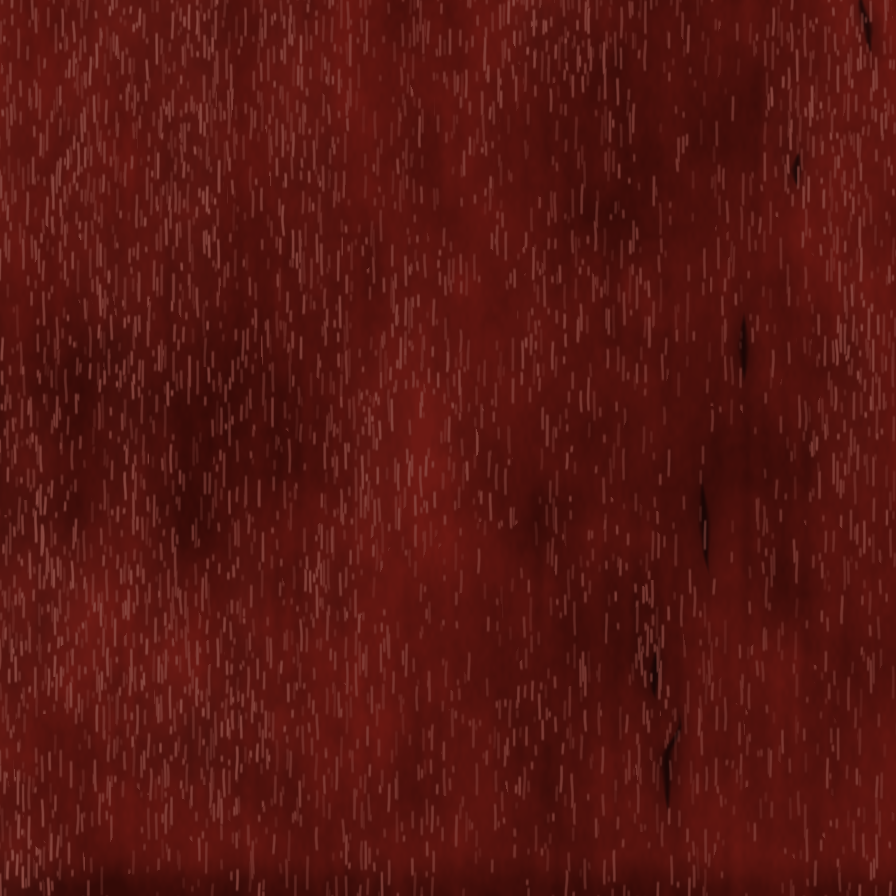
This texture is drawn by a three.js fragment shader. Its source:

```glsl
// Polished dark red wood: a cloudy, faintly streaked base crossed by many
// short pale vertical pores, with a few dark cracks up the right side.
// Clouds are layered value noise; pores are hashed strokes in shifted columns.

#define DARK_WOOD   vec3(0.205, 0.038, 0.025)
#define LIGHT_WOOD  vec3(0.420, 0.094, 0.070)
#define PORE_COLOR  vec3(0.530, 0.275, 0.245)
#define CRACK_COLOR vec3(0.090, 0.018, 0.014)
#define PORE_GRID   vec2(112.0, 23.0)
#define PORE_WIDTH  0.0025
#define PORE_SHARE  0.43
#define PORE_LAYERS 3
#define CRACKS      6
#define CLOUDINESS  1.25
#define BLOTCHINESS 0.62

varying vec2 vUv;

float hash(vec2 p) {
  vec3 q = fract(vec3(p.xyx) * 0.1031);
  q += dot(q, q.yzx + 33.33);
  return fract((q.x + q.y) * q.z);
}

float noise(vec2 p) {
  vec2 cell = floor(p);
  vec2 f = fract(p);
  f = f * f * (3.0 - 2.0 * f);
  float low = mix(hash(cell), hash(cell + vec2(1.0, 0.0)), f.x);
  float high = mix(hash(cell + vec2(0.0, 1.0)), hash(cell + 1.0), f.x);
  return mix(low, high, f.y);
}

float fbm(vec2 p) {
  float sum = 0.0;
  float gain = 0.5;
  for (int i = 0; i < 4; i++) {
    sum += gain * noise(p);
    p = p * 2.03 + 17.7;
    gain *= 0.5;
  }
  return sum / 0.9375;
}

// Strength of the pale strokes in one layer; one possible stroke per cell.
float poreLayer(vec2 uv, float layer, float density) {
  vec2 seed = vec2(layer * 53.0 + 11.0, layer * 29.0 + 7.0);
  vec2 p = uv * PORE_GRID;
  p.x += layer * 0.37 + 0.2 * (noise(uv * vec2(60.0, 45.0) + seed) - 0.5);
  float column = floor(p.x);
  p.y += 9.0 * hash(vec2(column, 3.0) + seed);
  vec2 id = vec2(column, floor(p.y)) + seed;
  vec2 f = fract(p);

  float center = mix(0.32, 0.68, hash(id + 41.3));
  float halfLength = mix(0.12, 0.49, pow(hash(id + 83.1), 1.5));
  float middle = mix(halfLength, 1.0 - halfLength, hash(id + 19.7));
  float across = abs(f.x - center) / PORE_GRID.x;
  float along = abs(f.y - middle);

  float stroke = 1.0 - smoothstep(0.0004, PORE_WIDTH, across);
  stroke *= 1.0 - smoothstep(halfLength - 0.1, halfLength, along);
  float present = step(hash(id + 61.9), density);
  return stroke * present * mix(0.25, 1.0, hash(id + 7.7));
}

// Dark spindles along a slanted path; x is the core, y the soft halo.
vec2 cracks(vec2 uv) {
  vec2 mask = vec2(0.0);
  float wobble = 0.018 * (noise(vec2(uv.y * 26.0, 5.0)) - 0.5);
  for (int i = 0; i < CRACKS; i++) {
    float n = float(i);
    float y = (n + hash(vec2(n, 12.0))) / float(CRACKS);
    float x = mix(0.70, 0.94, y) + 0.08 * (hash(vec2(n, 31.0)) - 0.5);
    float reach = mix(0.02, 0.07, hash(vec2(n, 47.0)));
    vec2 d = uv - vec2(x + wobble, y);
    float taper = max(1.0 - abs(d.y) / reach, 0.0);
    float width = 0.001 + 0.008 * taper;
    float core = (1.0 - smoothstep(0.0, width, abs(d.x))) * smoothstep(0.0, 0.5, taper);
    vec2 spread = d * vec2(70.0, 0.8 / reach);
    mask = max(mask, vec2(core, exp(-dot(spread, spread))));
  }
  return mask;
}

void main() {
  vec2 uv = vUv;

  // Broad clouds, smaller blotches and fine vertical streaks.
  float clouds = fbm(uv * vec2(4.2, 3.4) + 3.1) - 0.5;
  float blotches = fbm(uv * vec2(15.0, 12.0) + 21.0) - 0.5;
  float streaks = noise(uv * vec2(90.0, 6.0) + 9.0) - 0.5;
  float grain = noise(uv * vec2(230.0, 110.0)) - 0.5;
  float tone = 0.53 + CLOUDINESS * clouds + BLOTCHINESS * blotches;
  tone += 0.18 * streaks + 0.11 * grain;
  tone += 0.12 * smoothstep(0.85, 1.0, uv.x);
  tone -= 0.45 * (1.0 - smoothstep(0.0, 0.05, uv.y));
  vec3 color = mix(DARK_WOOD, LIGHT_WOOD, clamp(tone, 0.0, 1.0));

  // Cracks lie under the pores, in softly darkened wood.
  vec2 crack = cracks(uv);
  color *= 1.0 - 0.22 * crack.y;
  color = mix(color, CRACK_COLOR, 0.85 * crack.x);

  // Pores gather in narrow drifts, thicker toward the upper left.
  float drift = noise(uv * vec2(22.0, 6.0) + 40.0) - 0.5;
  float patches = noise(uv * vec2(5.0, 4.0) + 70.0) - 0.5;
  float density = PORE_SHARE + 0.4 * drift + 0.25 * patches + 0.2 * (uv.y - uv.x);
  float pores = 0.0;
  for (int i = 0; i < PORE_LAYERS; i++) {
    pores = max(pores, poreLayer(uv, float(i), density));
  }
  float haze = 0.07 * smoothstep(0.4, 0.8, density);
  float strength = mix(0.65, 0.95, smoothstep(0.2, 0.7, density));
  color = mix(color, PORE_COLOR, clamp(pores * strength + haze, 0.0, 1.0));

  gl_FragColor = vec4(color, 1.0);
}
```
